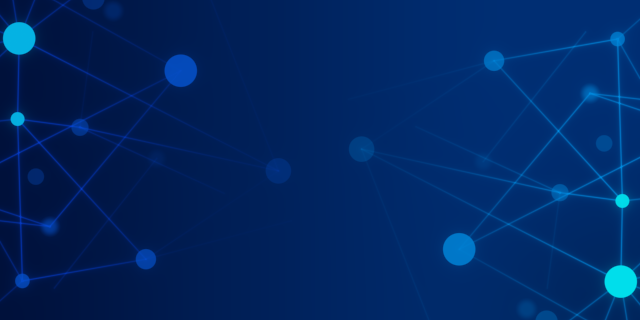
This background is drawn by a WebGL 2 fragment shader. Its source:

```glsl
#version 300 es
precision highp float;
uniform vec2 u_resolution;
out vec4 outColor;

// Nodes: centre, radius, opacity. The last three are out of focus.
const vec4 nodes[12] = vec4[12](
  vec4(0.060, 0.880, 0.051, 1.0), vec4(0.565, 0.779, 0.051, 0.85),
  vec4(0.055, 0.628, 0.022, 0.97), vec4(0.250, 0.602, 0.027, 0.48),
  vec4(0.870, 0.466, 0.040, 0.25), vec4(0.112, 0.448, 0.026, 0.33),
  vec4(0.456, 0.190, 0.032, 0.68), vec4(0.070, 0.122, 0.023, 0.75),
  vec4(0.292, 1.005, 0.035, 0.35), vec4(0.156, 0.292, 0.025, 0.55),
  vec4(0.354, 0.966, 0.027, 0.25), vec4(0.490, 0.505, 0.024, 0.12));

// Links between pairs of nodes.
const ivec2 links[9] = ivec2[9](
  ivec2(0, 2), ivec2(0, 4), ivec2(2, 3), ivec2(3, 4), ivec2(2, 6),
  ivec2(1, 9), ivec2(6, 7), ivec2(2, 7), ivec2(4, 6));

// Rays: start node, end point, strength.
const vec4 rays[12] = vec4[12](
  vec4(1, 0.0, 0.492, 0.8), vec4(1, 0.15, 1.01, 0.5),
  vec4(4, 0.66, 1.0, 0.5), vec4(6, 0.91, 0.31, 0.3),
  vec4(3, 0.70, 0.396, 0.5), vec4(9, 0.0, 0.344, 0.7),
  vec4(9, 0.0, 0.31, 0.7), vec4(11, 0.17, 0.10, 0.3),
  vec4(7, 0.0, 0.245, 0.5), vec4(7, 0.0, 0.06, 0.4),
  vec4(3, 0.29, 0.9, 0.15), vec4(2, 0.0, 0.622, 0.6));

// Thin bright core with a soft halo around a segment.
float beam(vec2 p, vec2 a, vec2 b) {
  vec2 ab = b - a;
  float along = clamp(dot(p - a, ab) / dot(ab, ab), 0.0, 1.0);
  float d = length(p - a - ab * along);
  return 0.55 * exp(-d * d / 0.000008) + 0.22 * exp(-d / 0.008);
}

vec3 background(vec2 p) {
  vec3 color = mix(vec3(0.0, 0.06, 0.22), vec3(0.0, 0.135, 0.365), smoothstep(-0.2, 1.1, p.x));
  color = mix(color, vec3(0.0, 0.18, 0.45), smoothstep(0.8, 1.6, p.x));
  float corner = length((p - vec2(2.0, 0.0)) * vec2(0.8, 1.0));
  return color * (1.0 - 0.2 * exp(-corner * corner * 6.0));
}

void main() {
  vec2 p = gl_FragCoord.xy / u_resolution * vec2(2.0, 1.0);
  vec3 color = background(p);

  // The right half is the left half turned by 180 degrees, in brighter hues.
  float side = step(1.0, p.x);
  vec2 q = mix(p, vec2(2.0, 1.0) - p, side);
  vec3 blue = mix(vec3(0.02, 0.32, 0.80), vec3(0.0, 0.52, 0.85), side);
  vec3 cyan = mix(vec3(0.02, 0.70, 0.89), vec3(0.0, 0.87, 0.92), side);

  // Network lines, fading towards the centre
  float light = 0.0;
  for (int i = 0; i < 9; i++) {
    float strength = i == 8 ? 0.3 : 0.85;
    light += strength * beam(q, nodes[links[i].x].xy, nodes[links[i].y].xy);
  }
  for (int i = 0; i < 12; i++) {
    light += rays[i].w * beam(q, nodes[int(rays[i].x)].xy, rays[i].yz);
  }
  // Fan of rays around the largest node
  for (int i = 0; i < 7; i++) {
    float angle = 0.65 + 0.54 * float(i);
    light += 0.6 * beam(q, nodes[0].xy, nodes[0].xy + 0.25 * vec2(cos(angle), sin(angle)));
  }
  float fade = mix(1.0, 0.16, smoothstep(0.0, 0.8, q.x));
  vec3 lineColor = mix(vec3(0.02, 0.24, 0.82), vec3(0.0, 0.58, 0.92), side);
  color = mix(color, lineColor, clamp(light * fade, 0.0, 0.9));

  // Nodes with smooth or blurred rims
  for (int i = 0; i < 12; i++) {
    float d = length(q - nodes[i].xy) - nodes[i].z;
    float blur = i > 8 ? 0.014 : 0.003;
    float disc = 1.0 - smoothstep(-blur, blur, d);
    float halo = 0.12 * exp(-max(d, 0.0) / 0.015) * nodes[i].w;
    vec3 nodeColor = mix(blue, cyan, smoothstep(0.88, 0.96, nodes[i].w));
    color = mix(color, nodeColor, max(disc * nodes[i].w, halo));
  }
  outColor = vec4(color, 1.0);
}
```
